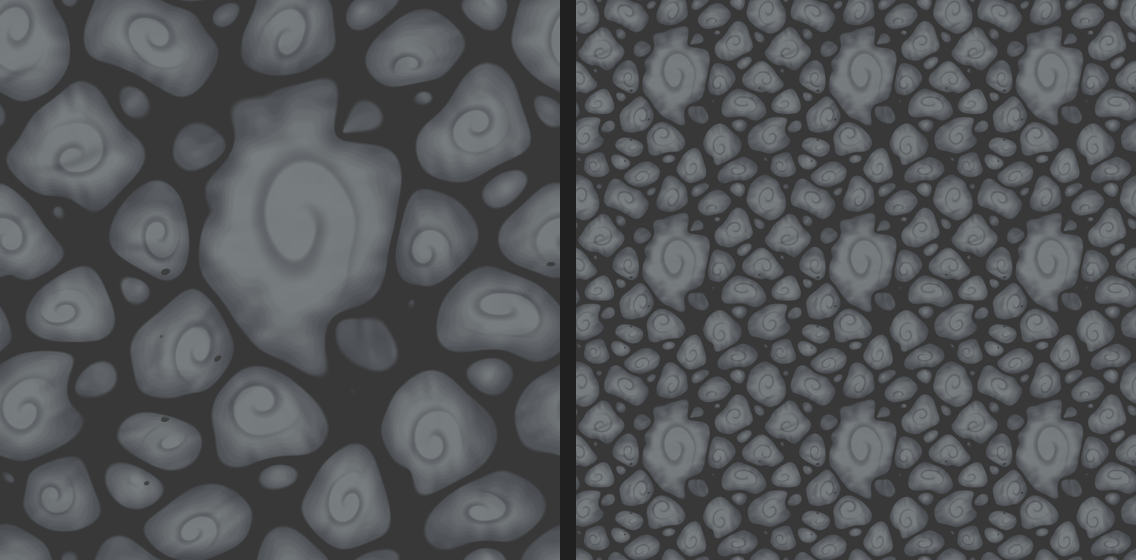
Left, the tile; right, the same tile 3 across and 3 down.
A WebGL 2 fragment shader for this texture:

```glsl
#version 300 es
precision highp float;
uniform vec2 u_resolution;
out vec4 fragColor;

float hash(vec2 p) {
  return fract(sin(dot(p, vec2(127.1, 311.7))) * 43758.5453);
}

// Value noise that wraps after a whole number of lattice cells
float noise(vec2 p, float period) {
  vec2 i = floor(p), f = p - i;
  f = f * f * (3.0 - 2.0 * f);
  vec2 a = mod(i, period), b = mod(i + 1.0, period);
  return mix(mix(hash(a), hash(vec2(b.x, a.y)), f.x),
             mix(hash(vec2(a.x, b.y)), hash(b), f.x), f.y);
}

vec2 warp(vec2 p, float period) {
  return vec2(noise(p * period, period), noise(p * period + 0.37, period + 0.0)) - 0.5;
}

struct Stone {
  float depth;   // rounded distance to the joint
  vec2 local;    // turned and stretched position from the centre
  float size;
  float id;
};

// Weighted cells: 24 staggered stones, then 24 pebbles in their corners
Stone nearestStone(vec2 p) {
  Stone s = Stone(0.0, vec2(0.0), 0.0, 0.0);
  float nearest = 9.0, others = 0.0, blend = 0.026;
  for (int i = 0; i < 48; i++) {
    float id = float(i), col = float(i % 4), row = float((i / 4) % 6);
    bool pebble = i >= 24, boulder = i == 13;
    vec2 seed = vec2(id, 3.7);
    vec2 jitter = vec2(hash(seed), hash(seed + 11.3)) - 0.5;
    vec2 centre = vec2(col + 0.5 * mod(row, 2.0), row) + 0.5;
    centre += pebble ? vec2(0.5, 0.36) + 0.22 * jitter : 0.46 * jitter;
    vec2 d = fract(p - centre / vec2(4.0, 6.0) + 0.5) - 0.5;

    float turn = boulder ? 0.1 : 6.283 * hash(seed + 5.1);
    float stretch = boulder ? 1.3 : exp(0.5 * (hash(seed + 8.9) - 0.5));
    float size = boulder ? 0.16 : mix(-0.01, 0.045, hash(seed + 2.3));
    if (pebble) size = mix(-0.05, -0.03, hash(seed + 2.3));
    float c = cos(turn), n = sin(turn);
    vec2 q = mat2(c, -n, n, c) * d * vec2(stretch, 1.0 / stretch);

    float reach = length(q) - size;
    others += exp(-max(reach, nearest) / blend);
    if (reach < nearest) {
      nearest = reach;
      s = Stone(0.0, q, size, id);
    }
  }
  s.depth = -0.5 * blend * (log(others) + nearest / blend);
  return s;
}

// Soft carved spiral, sharp on one side and fading on the other
float spiralGroove(Stone s) {
  float pitch = 0.032 + 0.36 * max(s.size, 0.0);
  float hand = hash(vec2(s.id, 21.0)) < 0.5 ? -1.0 : 1.0;
  float radius = length(s.local) / pitch;
  float angle = atan(s.local.y, s.local.x + 1e-5) / 6.28318;
  float g = fract(radius - hand * angle + hash(vec2(s.id, 33.0)));
  float line = 1.0 - smoothstep(0.0, 0.36, g) + smoothstep(0.88, 1.0, g);
  return line * smoothstep(0.15, 0.4, radius) * (1.0 - smoothstep(1.0, 1.65, radius));
}

// Sparse dark chips on a wrapping grid
float chips(vec2 p) {
  vec2 cell = floor(p * 9.0), id = mod(cell, 9.0);
  vec2 d = (p * 9.0 - cell - 0.5) / 9.0;
  d -= 0.05 * (vec2(hash(id + 4.0), hash(id + 7.0)) - 0.5);
  d = vec2(d.x + d.y, 1.9 * (d.y - 0.6 * d.x));
  float radius = mix(0.006, 0.015, hash(id + 9.0));
  return step(0.78, hash(id + 1.5)) * (1.0 - smoothstep(radius - 0.004, radius, length(d)));
}

void main() {
  vec2 uv = gl_FragCoord.xy / u_resolution;
  vec2 p = uv + 0.035 * warp(uv, 5.0) + 0.012 * warp(uv, 13.0);
  Stone s = nearestStone(p);
  float depth = s.depth - 0.006;
  bool pebble = s.id > 23.5;

  // Brush strokes along each stone, and broad patches
  float strokes = noise(s.local * vec2(22.0, 65.0) + s.id * 7.0, 999.0) - 0.5;
  float dabs = noise(uv * 28.0, 28.0) - 0.5;
  float patches = noise(uv * 8.0, 8.0) - 0.5;

  // Bevel from rim to plateau, partly broken into flat layers
  float bevel = depth * (pebble ? 1.8 : 1.0) + 0.009 * strokes + 0.009 * dabs + 0.016 * patches;
  float tone = smoothstep(-0.012, 0.045, bevel);
  float layer = tone * 6.0;
  float flatTone = (floor(layer) + smoothstep(0.25, 0.75, fract(layer))) / 6.0;
  tone = mix(tone, flatTone, 0.6);

  // Carving, creases and side light
  float inner = smoothstep(0.012, 0.03, depth);
  float crease = 1.0 - smoothstep(0.0, 0.11, abs(noise(p * 7.0 + 0.5, 7.0) - 0.5));
  crease *= smoothstep(0.4, 0.65, noise(uv * 6.0, 6.0));
  tone -= inner * (0.5 * spiralGroove(s) + 0.3 * crease);
  tone += 0.08 * strokes + 0.07 * dabs - 0.8 * inner * max(dot(s.local, vec2(0.5, -0.3)), 0.0);

  vec3 joint = vec3(0.22, 0.22, 0.22);
  vec3 colour = mix(vec3(0.285, 0.295, 0.315), vec3(0.465, 0.485, 0.495), clamp(tone, 0.0, 1.0));
  float pit = chips(p) * smoothstep(0.0, 0.006, depth) * (1.0 - smoothstep(0.022, 0.035, depth));
  colour = mix(colour, joint, 0.85 * pit);
  colour = mix(joint, colour, smoothstep(-0.0018, 0.0022, depth));
  fragColor = vec4(colour, 1.0);
}
```
